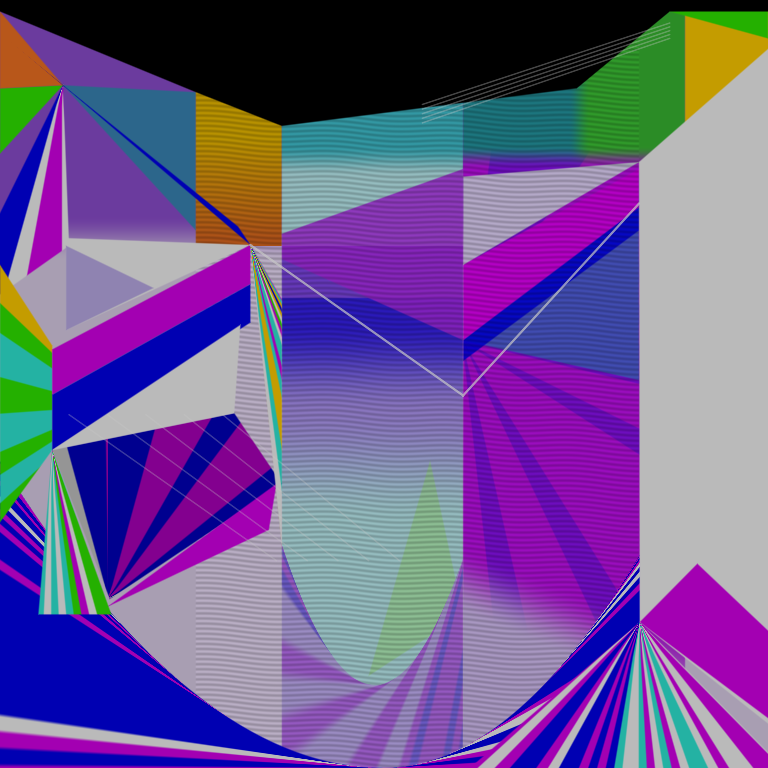
A three.js fragment shader for this background:

```glsl
// Draws folded translucent panels, ray fans and curved string envelopes under a black sky.
varying vec2 vUv;

const float AA = .0013;
const vec3 GREY = vec3(.73), PURPLE = vec3(.64, 0, .7), BLUE = vec3(0, 0, .7);
const vec3 TEAL = vec3(.14, .7, .64), GREEN = vec3(.14, .69, 0);
const vec3 GOLD = vec3(.77, .61, 0), ORANGE = vec3(.72, .34, .1);
const vec3 PALE = vec3(.53, .67, .68), LILAC = vec3(.49, .42, .68);
// Corners shared by several folds
const vec2 PEAK = vec2(.082, .889), KNOT = vec2(.326, .681), HINGE = vec2(.068, .414);
const vec2 CREASE = vec2(.603, .557), EAVE = vec2(.832, .789), FOOT = vec2(.833, .19);

float hash(float n) { return fract(sin(n * 127.1) * 43758.5453); }
float ramp(float x, float a, float b) { return clamp((x - a) / (b - a), 0., 1.); }
float edge(float d) { return smoothstep(-AA, AA, d); }

float side(vec2 p, vec2 a, vec2 b) {
  vec2 e = normalize(b - a), d = p - a;
  return e.x * d.y - e.y * d.x;
}
// Filled shapes; each vec4 holds two corners
float tri(vec2 p, vec2 a, vec4 bc) {
  float s = sign(side(bc.zw, a, bc.xy));
  return edge(min(s * min(s * s * side(p, a, bc.xy) * s, side(p, bc.xy, bc.zw) * s) * s, s * side(p, bc.zw, a)));
}
float quad(vec2 p, vec4 ab, vec4 cd) {
  float s = sign(side(cd.xy, ab.xy, ab.zw));
  float m = min(s * side(p, ab.xy, ab.zw), s * side(p, ab.zw, cd.xy));
  return edge(min(m, min(s * side(p, cd.xy, cd.zw), s * side(p, cd.zw, ab.xy))));
}
float band(float x, float a, float b) { return edge(min(x - a, b - x)); }
float line(vec2 p, vec2 a, vec2 b, float w) {
  vec2 d = p - a, e = b - a;
  return 1. - smoothstep(w, w + AA, length(d - e * ramp(dot(d, e), 0., dot(e, e))));
}

// Seven flat inks, from warm to cool
vec3 palette(float h) {
  float i = h * 7.;
  vec3 c = mix(mix(ORANGE, GOLD, step(1., i)), GREEN, step(2., i));
  c = mix(mix(c, TEAL, step(3., i)), GREY, step(4., i));
  return mix(mix(c, PURPLE, step(5., i)), BLUE, step(6., i));
}
// Random inks in neighbouring cells with a soft joint
vec3 stripes(float t, float soft, float lo, float hi) {
  float i = floor(t), m = smoothstep(1. - clamp(soft, .01, 1.), 1., t - i);
  return mix(palette(mix(lo, hi, hash(i + 3.))), palette(mix(lo, hi, hash(i + 4.))), m);
}
vec3 fan(vec2 p, vec2 apex, float n, float lo, float hi) {
  vec2 d = p - apex;
  return stripes(atan(d.x, -d.y) * n, n * AA * 2. / (length(d) + AA), lo, hi);
}
// Where the tangent of y = k x^2 through d touches the curve
float tangent(vec2 d, float k, float branch) {
  return d.x + branch * sqrt(max(d.x * d.x - d.y / k, 0.));
}

void main() {
  vec2 p = vUv;
  float x = p.x, y = p.y;

  // Left panels and gold column
  vec3 c = mix(vec3(.66, .62, .7), vec3(.42, .23, .62), smoothstep(.66, .72, y));
  c = mix(c, vec3(.13, .43, .53), .85 * tri(p, PEAK, vec4(.255, .88, .255, .7)));
  c = mix(c, mix(ORANGE, GOLD, ramp(y, .69, .82)) * .85, band(x, .255, .367) * step(.68, y));

  // Centre column with its hanging curve
  vec3 mid = mix(PALE, LILAC, smoothstep(.32, .47, y));
  mid = mix(mid, vec3(.15, .09, .66), smoothstep(.46, .58, y));
  mid = mix(mid, vec3(.36, .2, .66), edge(y - .612));
  mid = mix(mid, mix(PALE, vec3(.18, .54, .58), smoothstep(.77, .81, y)), step(.68, y));
  mid = mix(mid, vec3(.5, .12, .67), .85 * tri(p, KNOT, vec4(.603, .78, CREASE)));
  mid = mix(mid, vec3(.48, .68, .42), .6 * tri(p, vec2(.48, .12), vec4(.56, .4, .603, .2)));
  vec2 hang = p - vec2(.488, .108);
  vec3 strings = stripes(tangent(hang, 12.5, 1.) * 60., .5, .58, 1.);
  mid = mix(mid, mix(LILAC, strings, .25), edge(12.5 * hang.x * hang.x - hang.y) * step(y, .4));
  c = mix(c, mid, band(x, .367, .603));

  // Right column of purple folds
  vec3 folds = mix(vec3(.52, .06, .67), fan(p, CREASE, 9., .72, 1.), .25);
  folds = mix(vec3(.6, .54, .69), folds, smoothstep(.16, .25, y + .4 * (x - .7)));
  folds = mix(folds, vec3(.23, .27, .63), tri(p, CREASE, vec4(.832, .74, .832, .505)));
  folds = mix(folds, BLUE, .9 * quad(p, vec4(.603, .53, CREASE), vec4(.832, .74, .832, .7)));
  folds = mix(folds, PURPLE, quad(p, vec4(.603, .655, .832, .78), vec4(.832, .73, CREASE)));
  folds = mix(folds, vec3(.64, .6, .71), tri(p, EAVE, vec4(.603, .655, .603, .77)));
  vec3 roof = mix(vec3(.1, .42, .45), vec3(.17, .55, .15), smoothstep(.74, .77, x));
  c = mix(c, mix(folds, roof, smoothstep(.78, .81, y)), band(x, .603, .892));

  // Fine weave
  c *= 1. + .1 * sin(950. * (y + .04 * x) + 2. * sin(x * 40.)) * band(x, .255, .832);

  // Dark lower-left panel
  c = mix(c, fan(p, vec2(.14, .22), 8., .7, 1.) * .8, quad(p, vec4(HINGE, .305, .462), vec4(.367, .37, .143, .22)));
  c = mix(c, PURPLE, tri(p, vec2(.14, .21), vec4(.36, .37, .35, .31)));

  // Bowl of tangent strings
  vec2 bowl = p - vec2(.5, 0);
  float k = x < .5 ? 1.6 : 2.5;
  vec3 rim = stripes(tangent(bowl, k, -sign(bowl.x)) * 70., .3, .62, 1.25);
  c = mix(c, rim, edge(k * bowl.x * bowl.x - y) * step(x, .833));

  // Fans at the left
  c = mix(c, fan(p, PEAK, 11., .6, 1.1), tri(p, PEAK, vec4(-.08, .56, .09, .68)));
  c = mix(c, GREEN, tri(p, PEAK, vec4(0, .885, 0, .8)));
  c = mix(c, ORANGE, tri(p, PEAK, vec4(0, .985, 0, .885)));
  c = mix(c, fan(p, vec2(.14, .47), 6., .15, .56), quad(p, vec4(0, .655, .068, .55), vec4(HINGE, 0, .32)));
  c = mix(c, fan(p, HINGE, 22., .35, 1.), tri(p, HINGE, vec4(.05, .2, .145, .2)));

  // Bright ribbons
  c = mix(c, GREY, tri(p, KNOT, vec4(.086, .69, .086, .57)));
  c = mix(c, LILAC, .7 * tri(p, vec2(.2, .625), vec4(.086, .68, .086, .57)));
  c = mix(c, PURPLE, quad(p, vec4(.068, .545, KNOT), vec4(.326, .63, .068, .486)));
  c = mix(c, BLUE, quad(p, vec4(.068, .486, .326, .63), vec4(.326, .58, HINGE)));
  c = mix(c, GREY, tri(p, HINGE, vec4(.313, .577, .305, .462)));
  c = mix(c, fan(p, KNOT, 38., .15, 1.), tri(p, KNOT, vec4(.367, .61, .367, .29)));
  c = mix(c, BLUE, tri(p, PEAK, vec4(KNOT, .31, .705)));

  // Grey wall, gable and foot fan
  c = mix(c, GOLD, edge(x - .892) * step(.8, y));
  c = mix(c, GREEN, tri(p, vec2(.872, .985), vec4(1, .99, 1, .95)));
  c = mix(c, GREY, quad(p, vec4(EAVE, 1.01, .945), vec4(1.01, .05, FOOT)));
  c = mix(c, PURPLE, quad(p, vec4(FOOT, .908, .266), vec4(1.02, .16, 1.02, .05)));
  c = mix(c, fan(p, FOOT, 18., .45, 1.), tri(p, FOOT, vec4(.6, -.01, 1.03, -.01)));

  // Black sky
  float top = .985 - .105 * ramp(x, 0., .255) - .044 * ramp(x, .255, .367);
  top += .049 * ramp(x, .367, .751) + .1 * ramp(x, .751, .872);
  c *= edge(top - y);

  // Thin threads
  vec2 bend = vec2(.603, .485);
  float t = line(p, KNOT, bend, .0008) + line(p, bend, vec2(.832, .735), .0008);
  for (float n = 0.; n < 5.; n++) {
    t += .5 * line(p, vec2(.55, .84 + .006 * n), vec2(.872, .95 + .005 * n), .0003);
    t += .4 * line(p, vec2(.09 + .05 * n, .46), vec2(.36 + .04 * n, .27), .0003);
  }
  gl_FragColor = vec4(mix(c, vec3(.78), .7 * min(t, 1.)), 1);
}
```
